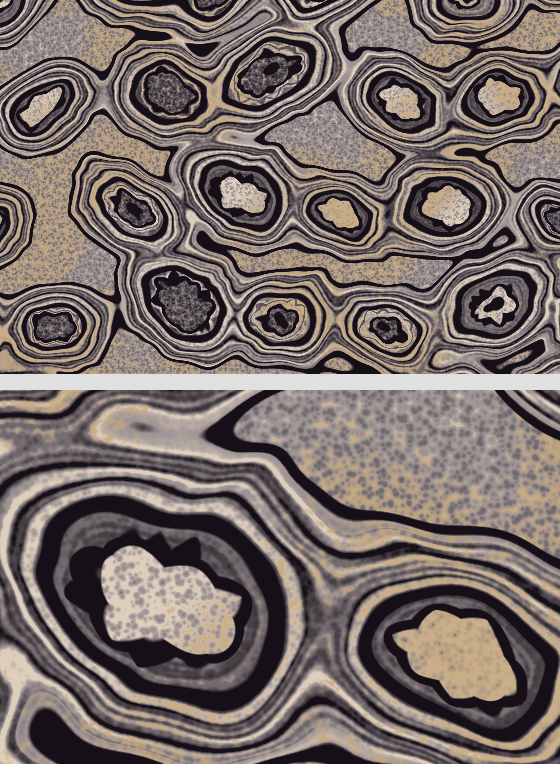
Top, the full canvas; bottom, a detail of the centre.
Write a Shadertoy shader that draws this texture.

```glsl
vec2 hash2(vec2 p) {
    p = vec2(dot(p, vec2(127.1, 311.7)), dot(p, vec2(269.5, 183.3)));
    return fract(sin(p) * 43758.5);
}

// Distance to the nearest scattered point
float cellular(vec2 p) {
    vec2 cell = floor(p);
    float nearest = 2.0;
    for (int j = -1; j <= 1; j++)
    for (int i = -1; i <= 1; i++) {
        vec2 id = cell + vec2(i, j);
        nearest = min(nearest, length(id + hash2(id) - p));
    }
    return nearest;
}

vec2 ripple(vec2 p) {
    return sin(p.yx * 3.1 + vec2(0.7, 2.1))
         + 0.5 * sin(p.yx * 6.7 + p * 2.3 + vec2(4.0, 1.3))
         + 0.22 * sin(p.yx * 15.0 - p * 6.0 + vec2(2.0, 5.1));
}

float ring(float x, float centre, float halfWidth) {
    return 1.0 - smoothstep(halfWidth * 0.6, halfWidth, abs(x - centre));
}

// Fine layers along the distance, drifting slowly across the slab
float strata(float d, vec2 p) {
    vec2 drift = sin(p * 1.3 + 1.7 * sin(p.yx * 0.9));
    return 0.5 * sin(d * 78.0 + 3.0 * drift.x)
         + 0.45 * sin(d * 133.0 + 4.0 * drift.y + 2.0 * drift.x)
         + 0.3 * sin(d * 251.0 - 5.0 * drift.x);
}

vec3 stoneRamp(float tone) {
    vec3 c = mix(vec3(0.09, 0.06, 0.09), vec3(0.28, 0.25, 0.27), smoothstep(0.06, 0.28, tone));
    c = mix(c, vec3(0.45, 0.42, 0.43), smoothstep(0.28, 0.48, tone));
    c = mix(c, vec3(0.62, 0.58, 0.58), smoothstep(0.48, 0.68, tone));
    return mix(c, vec3(0.87, 0.81, 0.74), smoothstep(0.68, 0.92, tone));
}

void mainImage(out vec4 fragColor, in vec2 fragCoord) {
    vec2 slab = fragCoord / iResolution.y * 3.35;
    vec2 p = slab + 0.05 * ripple(slab);

    // Blended distance to the scattered oval nodules
    float sum = 0.0, nearest = 9.0, radius = 0.3;
    vec2 seed = vec2(0.0);
    for (int j = -2; j <= 2; j++)
    for (int i = -2; i <= 2; i++) {
        vec2 id = floor(p) + vec2(i, j);
        vec2 h = hash2(id + 17.0);
        vec2 q = p - id - 0.5 - 0.36 * (h - 0.5) - vec2(0.5 * mod(id.y, 2.0), 0.0);
        float turn = 1.2 * (h.x - 0.5);
        q = mat2(cos(turn), sin(turn), -sin(turn), cos(turn)) * q;
        float r = mix(0.2, 0.39, sqrt(h.y));
        float d = length(q * vec2(0.87, 1.13)) - r;
        sum += exp(-17.0 * d);
        if (d < nearest) {
            nearest = d;
            radius = r;
            seed = hash2(id + 41.0);
        }
    }
    float d = -log(sum) / 17.0;
    d += 0.008 * sin(p.x * 17.0 + 3.0 * sin(p.y * 11.0));

    float grain = cellular(slab * 22.0) + cellular(slab * 47.0) - 0.85;
    float layers = strata(d, p);

    // Banded halos
    float tone = 0.47 + 0.5 * layers + 0.16 * grain;

    // Granular plugs in the gaps
    float plug = smoothstep(0.188, 0.2, d);
    tone = mix(tone, 0.64 + 0.32 * grain, plug);
    tone = mix(tone, 0.82, 0.7 * ring(d, 0.155, 0.013));
    tone = mix(tone, 0.06, ring(d, 0.183, 0.018));

    // Nodule body with scalloped inner growth
    float depth = -d / radius;
    float lobed = depth + 0.12 - 0.28 * cellular(p * 7.0);
    float coreEdge = mix(0.38, 0.62, seed.x);
    float pale = step(0.5, seed.y);
    float body = mix(0.3, 0.52, seed.x) + 0.14 * layers + 0.14 * grain;
    float growth = 0.78 + 0.15 * layers + 0.22 * grain;
    body = mix(body, growth, pale * smoothstep(0.24, 0.29, lobed));
    body = mix(body, 0.2, 0.7 * pale * ring(lobed, 0.35, 0.03));

    // Core and its dark outline
    float core = mix(0.83, 0.36, pale) + 0.4 * grain;
    core = mix(core, 0.07, step(0.4, seed.x) * smoothstep(0.78, 0.84, lobed));
    body = mix(body, core, smoothstep(coreEdge + 0.02, coreEdge + 0.07, lobed));
    body = mix(body, 0.05, ring(lobed, coreEdge, 0.08));

    // Pale rim and black shell
    body = mix(body, 0.04, ring(depth, 0.17, 0.085));
    body = mix(body, 0.84 + 0.2 * grain, ring(depth, 0.035, 0.06));
    tone = mix(tone, body, smoothstep(-0.01, 0.01, -d));

    // Ochre staining on the lighter layers
    float stain = 0.5 + 0.3 * sin(slab.x * 2.1 + 2.0 * sin(slab.y * 1.7))
                + 0.25 * sin(slab.y * 5.3 + 2.0 * sin(slab.x * 4.1)) + 0.5 * grain;
    float warm = smoothstep(0.45, 0.85, stain + 0.2 * plug) * smoothstep(0.48, 0.72, tone);
    vec3 color = mix(stoneRamp(tone), vec3(0.76, 0.64, 0.47), 0.75 * warm);
    fragColor = vec4(color, 1.0);
}
```
